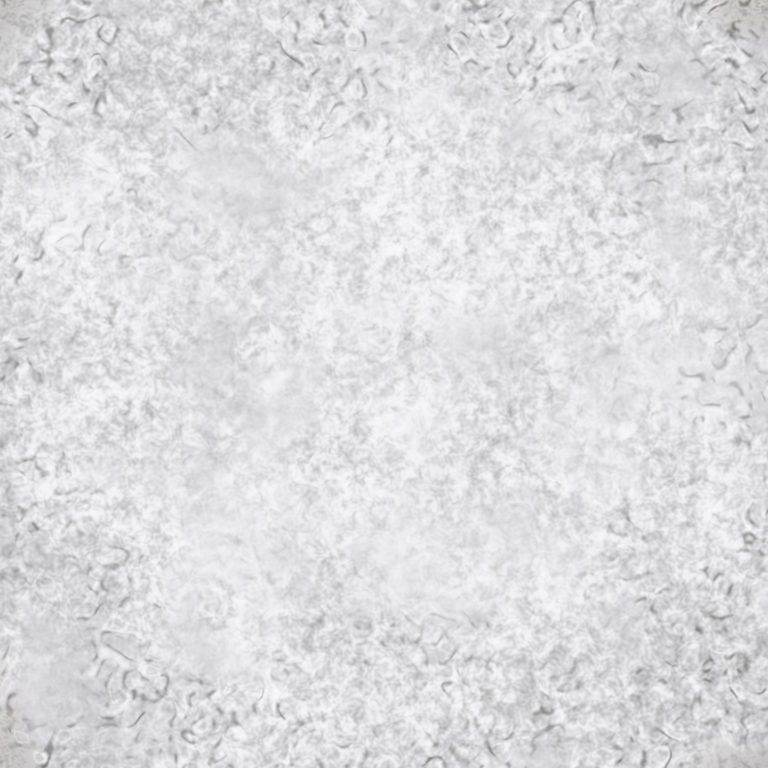
This texture is drawn by a WebGL 2 fragment shader. Its source:

```glsl
#version 300 es
precision highp float;

uniform vec2 u_resolution;
out vec4 outColor;

#define BASE_TONE 0.864
#define CLOUD_SCALE 5.0
#define CLOUD_DEPTH 0.075
#define GRAIN_SCALE 46.0
#define GRAIN_DEPTH 0.135
#define VEIN_SCALE 11.0
#define VEIN_GAIN 0.075
#define CURL_SCALE 36.0
#define CURL_DEPTH 0.25
#define CENTRE_GLOW 0.045
#define COOL_TINT vec3(-0.003, -0.007, 0.011)
#define WARM_TINT vec3(0.008, 0.001, -0.009)

vec2 hashGradient(vec2 cell) {
    vec3 h = fract(cell.xyx * vec3(0.1031, 0.1030, 0.0973));
    h += dot(h, h.yzx + 33.33);
    float angle = 6.2832 * fract((h.x + h.y) * h.z);
    return vec2(cos(angle), sin(angle));
}

// Signed gradient noise
float noise(vec2 p) {
    vec2 i = floor(p), f = p - i;
    vec2 w = f * f * f * (f * (f * 6.0 - 15.0) + 10.0);
    float a = dot(hashGradient(i), f);
    float b = dot(hashGradient(i + vec2(1, 0)), f - vec2(1, 0));
    float c = dot(hashGradient(i + vec2(0, 1)), f - vec2(0, 1));
    float d = dot(hashGradient(i + vec2(1, 1)), f - vec2(1, 1));
    return mix(mix(a, b, w.x), mix(c, d, w.x), w.y);
}

float fbm(vec2 p, int octaves, float gain) {
    float sum = 0.0, amplitude = 1.0;
    for (int i = 0; i < octaves; i++) {
        sum += amplitude * noise(p);
        p = mat2(1.6, 1.2, -1.2, 1.6) * p + 17.3;
        amplitude *= gain;
    }
    return sum;
}

vec2 warp(vec2 p, float scale) {
    return vec2(noise(p * scale + 5.2), noise(p * scale + 41.7));
}

// Soft line along the zero contour of a noise field
float contour(float field, float width) {
    return 1.0 - smoothstep(0.0, width, abs(field));
}

void main() {
    vec2 uv = gl_FragCoord.xy / u_resolution.xy;
    vec2 p = uv * u_resolution / min(u_resolution.x, u_resolution.y) + 3.0;
    vec2 fromCentre = uv - 0.5;
    float radius = length(fromCentre);
    float border = smoothstep(0.2, 0.5, max(radius * 0.85, abs(fromCentre.y)));

    // Worn, rough regions fading into smooth plaster
    float patchField = fbm(p * 5.0 + 9.0, 5, 0.7);
    float rough = smoothstep(-0.6, 0.4, patchField + 0.2 * border);
    float cloud = fbm(p * CLOUD_SCALE + 0.4 * warp(p, 5.0), 4, 0.65);
    float tone = BASE_TONE + CLOUD_DEPTH * cloud;
    tone += CENTRE_GLOW * (0.75 - 1.8 * radius * radius - 0.5 * border);

    // Crumpled fine grain
    vec2 crumpled = p + 0.006 * warp(p, 34.0);
    float grain = fbm(crumpled * GRAIN_SCALE, 3, 0.9);
    tone += GRAIN_DEPTH * grain * mix(0.3, 1.0, rough);

    // Faint level brush streaks on the smooth parts
    float streak = noise(p * vec2(9.0, 75.0) + 3.0);
    tone += 0.025 * streak * (1.0 - rough);

    // Pale broken veins, densest in the middle
    vec2 veinPoint = p + 0.035 * warp(p, 9.0) + 0.012 * warp(p, 37.0);
    float veinMask = smoothstep(-0.1, 0.3, noise(p * 7.0 + 71.0));
    veinMask *= smoothstep(-0.3, 0.3, noise(p * 29.0 + 11.0));
    float veins = contour(noise(veinPoint * VEIN_SCALE), 0.10);
    veins += 0.7 * contour(noise(veinPoint * VEIN_SCALE * 2.3 + 13.0), 0.15);
    tone += VEIN_GAIN * veins * veinMask * (1.0 - 0.6 * border);

    // Dark broken curls with pale rims, gathered near the border
    vec2 curlPoint = p + 0.012 * warp(p, 24.0);
    float curlField = noise(curlPoint * CURL_SCALE + 29.0);
    float breaks = smoothstep(-0.1, 0.3, noise(p * 58.0 + 57.0));
    float cluster = smoothstep(-0.22, 0.32, fbm(p * 8.0 + 83.0, 2, 0.6) + 0.12 * border);
    float curls = contour(curlField, 0.17) * breaks * cluster;
    tone -= CURL_DEPTH * curls * mix(0.22, 1.0, border);
    tone += 0.07 * contour(curlField - 0.26, 0.14) * cluster * mix(0.3, 1.0, border);

    // Darkened, ragged corners
    float corner = smoothstep(0.62, 0.72, radius + 0.07 * cloud);
    tone -= corner * (0.07 + 0.3 * max(grain, 0.0));

    // Compress highlights, then tint smooth parts cool and worn parts warm
    float excess = max(tone - 0.90, 0.0);
    tone = min(tone, 0.90) + 0.08 * (1.0 - exp(-excess / 0.08));
    vec3 color = vec3(tone) + COOL_TINT * mix(1.0, 0.35, rough);
    color += WARM_TINT * (0.8 * curls * border + 1.5 * corner);
    outColor = vec4(clamp(color, 0.0, 1.0), 1.0);
}
```
